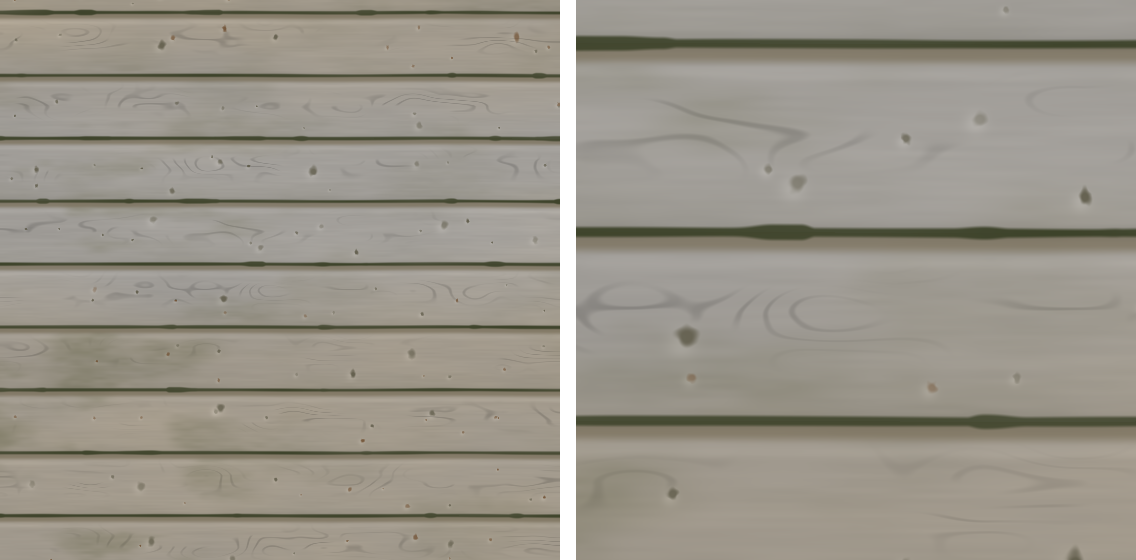
Left: the whole. Right: its middle third, enlarged.
A Shadertoy shader for this texture:

```glsl
// Weathered horizontal timber cladding: overlapping boards parted by mossy gaps.
// Each board gets a lip profile, stretched-noise grain, heartwood dashes and hashed
// knots; broad noise adds damp stains, and the tone drifts from tan to grey.

const float BOARD = 0.1123;        // board pitch, in canvas heights
const float FIRST_GAP = 0.0235;    // first gap, measured from the top edge
const float GAP_HALF = 0.020;      // half width of the gap, in board heights
const float LIP = 0.115;           // shaded lip below each gap, in board heights
const float GRAIN = 0.045;         // contrast of the fine grain
const float STAIN = 0.42;          // strength of the damp patches

const vec3 GREY_WOOD = vec3(0.645, 0.632, 0.612);
const vec3 TAN_WOOD  = vec3(0.645, 0.605, 0.540);
const vec3 LIP_SHADE = vec3(0.490, 0.450, 0.365);
const vec3 MOSS_GAP  = vec3(0.240, 0.262, 0.165);
const vec3 DAMP      = vec3(0.430, 0.425, 0.325);
const vec3 KNOT      = vec3(0.360, 0.345, 0.275);
const vec3 RUST      = vec3(0.430, 0.300, 0.180);

float hash(vec2 p) {
    vec3 q = fract(vec3(p.xyx) * 0.1031);
    q += dot(q, q.yzx + 33.33);
    return fract((q.x + q.y) * q.z);
}

float noise(vec2 p) {
    vec2 i = floor(p), f = fract(p);
    f = f * f * (3.0 - 2.0 * f);
    return mix(mix(hash(i), hash(i + vec2(1, 0)), f.x),
               mix(hash(i + vec2(0, 1)), hash(i + vec2(1, 1)), f.x), f.y);
}

float fbm(vec2 p) {
    float sum = 0.0, amp = 0.5;
    for (int i = 0; i < 4; i++) {
        sum += amp * noise(p);
        p = p * 2.03 + 17.3;
        amp *= 0.5;
    }
    return sum / 0.9375;
}

// Blends one layer of scattered knots, each with a pale rim, into the wood.
vec3 addKnots(vec3 wood, float x, float f, float row, float cell,
              float radius, float chance, float warmth, float seed) {
    vec2 id = vec2(floor(x / cell) + seed, row + seed * 1.7);
    if (hash(id) > chance) return wood;
    vec2 centre = vec2((floor(x / cell) + mix(0.25, 0.75, hash(id + 3.1))) * cell,
                       mix(0.24, 0.86, hash(id + 7.7)) * BOARD);
    vec2 d = vec2(x, f * BOARD) - centre;
    float r = radius * mix(0.55, 1.0, hash(id + 11.9));
    float wobble = 0.7 + 0.6 * noise(d / r * 1.3 + id * 5.0);
    float dist = length(d * vec2(1.0, mix(0.7, 1.2, hash(id + 5.3)))) / (r * wobble);
    float rim = length(d + vec2(0.5, -0.6) * r) / r;
    wood += 0.055 * exp(-rim * rim * 0.6);
    vec3 core = mix(KNOT, RUST, step(hash(id + 13.3), warmth * 0.6));
    float depth = mix(0.35, 0.9, hash(id + 17.1));
    return mix(wood, core, depth * (1.0 - smoothstep(0.35, 1.15, dist)));
}

void mainImage(out vec4 fragColor, in vec2 fragCoord) {
    vec2 uv = fragCoord / iResolution.xy;
    float down = 1.0 - uv.y;
    float pixel = 1.0 / (iResolution.y * BOARD);

    // Board coordinates: f runs from 0 at the upper gap to 1 at the lower gap
    float t = (down - FIRST_GAP) / BOARD + 0.025 * (noise(vec2(uv.x * 5.0, 2.0)) - 0.5);
    float row = floor(t), f = fract(t);
    float gapDist = abs(fract(t + 0.5) - 0.5);
    float gapRow = floor(t + 0.5);

    // Tone: grey in the upper middle, tan towards the top and bottom
    float warmth = smoothstep(0.06, 0.32, abs(down - 0.37) + 0.06 * (hash(vec2(row, 4.0)) - 0.5));
    float cloud = fbm(vec2(uv.x * 3.0, t * 0.9) + 8.0);
    vec3 col = mix(GREY_WOOD, TAN_WOOD, clamp(warmth * 0.72 + (cloud - 0.5) * 0.7, 0.0, 1.0));
    col *= 0.99 + 0.10 * (cloud - 0.5) + 0.025 * (hash(vec2(row, 9.0)) - 0.5);

    // Fine grain, drawn out along the board
    vec2 lane = vec2(uv.x, f + row * 7.0);
    float grain = fbm(lane * vec2(5.0, 13.0)) + 0.6 * noise(lane * vec2(22.0, 38.0)) - 0.8;
    col *= 1.0 + GRAIN * grain;

    // Heartwood dashes: contours of a warped field near the board's middle
    float field = noise(lane * vec2(8.0, 3.2)) + 0.35 * noise(lane * vec2(19.0, 6.0));
    float contour = abs(fract(field * 5.0) - 0.5);
    float heart = exp(-pow((f - 0.43) / 0.17, 2.0)) * smoothstep(0.42, 0.7, noise(lane * vec2(13.0, 5.0) + 31.0));
    col *= 1.0 - 0.14 * heart * (1.0 - smoothstep(0.02, 0.17, contour));

    // Damp patches, heavier at the lower left and along board bottoms
    float damp = smoothstep(0.50, 0.78, fbm(vec2(uv.x * 5.0, t * 1.5) + 41.0));
    damp *= mix(0.25, 1.0, smoothstep(0.65, 0.1, uv.x) * smoothstep(0.05, 0.5, down));
    damp += 0.30 * smoothstep(0.55, 1.0, f) * noise(vec2(uv.x * 9.0, row * 3.0));
    col = mix(col, DAMP, STAIN * damp * (0.75 + 0.5 * noise(lane * vec2(45.0, 22.0))));

    // Knots, from few and large to many and tiny
    col = addKnots(col, uv.x, f, row, 0.170, 0.0090, 0.42, warmth * 0.4, 3.0);
    col = addKnots(col, uv.x, f, row, 0.115, 0.0058, 0.45, warmth, 19.0);
    col = addKnots(col, uv.x, f, row, 0.071, 0.0034, 0.50, warmth, 47.0);

    // Lip below the gap: brown shade, then a thin worn highlight
    float lip = 1.0 - smoothstep(LIP * 0.55, LIP * 1.15, f);
    col = mix(col, LIP_SHADE, 0.72 * lip);
    col += 0.026 * exp(-pow((f - LIP * 1.4) / 0.035, 2.0));

    // Mossy gap of uneven width, with occasional blots
    float blot = smoothstep(0.80, 0.96, noise(vec2(uv.x * 26.0, gapRow * 5.0 + 2.0)));
    float halfWidth = GAP_HALF * (0.8 + 0.4 * noise(vec2(uv.x * 14.0, gapRow * 3.0)) + 0.9 * blot);
    float gap = 1.0 - smoothstep(halfWidth - 0.006 - pixel * 0.5, halfWidth + 0.012 + pixel * 0.5, gapDist);
    col *= 1.0 - 0.14 * exp(-gapDist / 0.03);
    col = mix(col, MOSS_GAP, gap * (0.80 + 0.20 * noise(vec2(uv.x * 8.0, gapRow * 9.0))));

    fragColor = vec4(clamp(col, 0.0, 1.0), 1.0);
}
```
